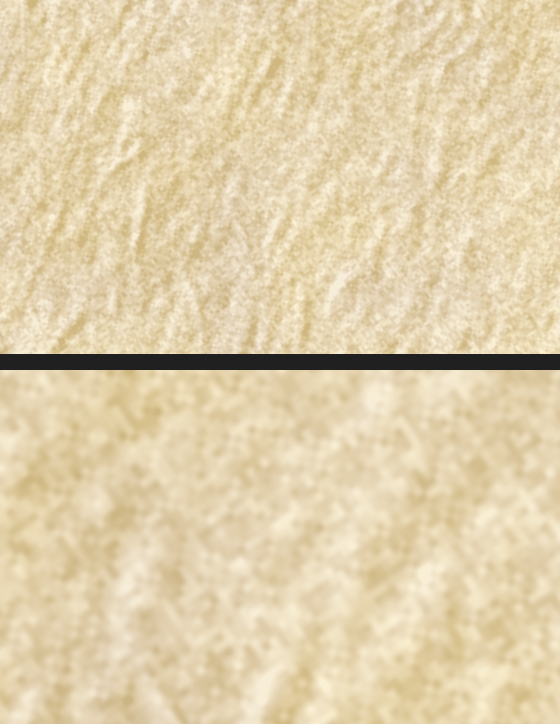
Top, the full canvas; bottom, a detail of the centre.
Reproduce this texture procedurally as a Shadertoy shader.

```glsl
// Soft cream felt with raised creases and a fine woolly grain.
// A height field of tapered folds and stretched noise is lit from the
// upper left; the resulting tone picks a colour on a three-stop ramp.

const vec3 SHADOW_TAN = vec3(0.80, 0.71, 0.52);
const vec3 BODY_CREAM = vec3(0.895, 0.826, 0.688);
const vec3 LIT_IVORY  = vec3(0.98, 0.94, 0.83);
const vec3 WARM_SHIFT = vec3(0.010, 0.008, -0.020);
const vec2 LIGHT_DIR  = vec2(-0.90, 0.44);
const float LIGHT_STEP = 0.012;

float hash(vec2 p) {
    return fract(sin(dot(p, vec2(127.1, 311.7))) * 43758.5453);
}

float noise(vec2 p) {
    vec2 i = floor(p), f = fract(p);
    vec2 u = f * f * (3.0 - 2.0 * f);
    float low  = mix(hash(i), hash(i + vec2(1, 0)), u.x);
    float high = mix(hash(i + vec2(0, 1)), hash(i + vec2(1, 1)), u.x);
    return mix(low, high, u.y);
}

// Noise centred on zero
float signedNoise(vec2 p) {
    return noise(p) - 0.5;
}

vec2 rotate(vec2 p, float angle) {
    float c = cos(angle), s = sin(angle);
    return vec2(c * p.x + s * p.y, c * p.y - s * p.x);
}

// Bends straight features into wandering ones
vec2 warp(vec2 p, float frequency, float amount) {
    vec2 q = p * frequency;
    return p + amount * vec2(signedNoise(q + 3.7), signedNoise(q + 41.3));
}

// One tapered fold running along the local x axis
float fold(vec2 p, float halfLength, float width) {
    float along = p.x / halfLength;
    float taper = smoothstep(1.0, 0.2, abs(along));
    float across = p.y / (width * (0.6 + 0.4 * taper));
    return taper * exp(-across * across);
}

// One random fold per grid cell, mostly steep and leaning right
float creases(vec2 p, float cellSize, float seed) {
    vec2 g = p / cellSize;
    vec2 home = floor(g);
    float height = 0.0;
    for (int y = -1; y <= 1; y++)
    for (int x = -1; x <= 1; x++) {
        vec2 cell = home + vec2(x, y);
        vec2 key = cell + seed;
        vec2 centre = cell + 0.2 + 0.6 * vec2(hash(key), hash(key + 17.3));
        float lean = hash(key + 29.1) < 0.3 ? 1.95 : 1.12;
        float angle = lean + 0.6 * (hash(key + 53.9) - 0.5);
        float halfLength = mix(0.4, 0.85, hash(key + 71.7));
        float width = mix(0.05, 0.09, hash(key + 83.3));
        float strength = hash(key + 97.1);
        height += strength * strength * fold(rotate(g - centre, angle), halfLength, width);
    }
    return height;
}

// Small bumps stretched along the lean of the cloth
float bumps(vec2 p) {
    vec2 q = rotate(warp(p, 4.0, 0.07), 1.1) * vec2(0.5, 1.0);
    return 0.58 * noise(q * 16.0) + 0.42 * noise(q * 36.0 + 9.1);
}

float surfaceHeight(vec2 p) {
    vec2 q = warp(warp(p, 5.0, 0.05), 15.0, 0.018);
    return bumps(p) + 0.62 * creases(q, 0.23, 5.0) + 0.30 * creases(q, 0.13, 61.0);
}

// Slope facing the light: positive is lit, negative is shaded
float relief(vec2 p) {
    vec2 stepToLight = LIGHT_DIR * LIGHT_STEP;
    return surfaceHeight(p - stepToLight) - surfaceHeight(p + stepToLight);
}

float woolGrain(vec2 p) {
    vec2 q = rotate(p, 0.6);
    return 0.50 * signedNoise(q * 125.0) + 0.36 * signedNoise(q * 68.0 + 23.0);
}

vec3 feltColour(float tone) {
    vec3 lower = mix(SHADOW_TAN, BODY_CREAM, clamp(tone * 2.0, 0.0, 1.0));
    return mix(lower, LIT_IVORY, clamp(tone * 2.0 - 1.0, 0.0, 1.0));
}

void mainImage(out vec4 fragColor, in vec2 fragCoord) {
    vec2 p = fragCoord / iResolution.y;

    // Light, broad unevenness and grain add up to one tone
    float slope = relief(p);
    float broad = signedNoise(p * 3.5 + 7.0);
    float tone = 0.51 + 0.95 * slope + 0.22 * broad + woolGrain(p);

    // Shaded hollows are yellower than dark grain
    float warmth = clamp(1.6 * signedNoise(p * 6.0 + 31.0) - 2.0 * slope, -1.0, 1.0);
    vec3 colour = feltColour(tone) + WARM_SHIFT * warmth;

    fragColor = vec4(colour, 1.0);
}
```
